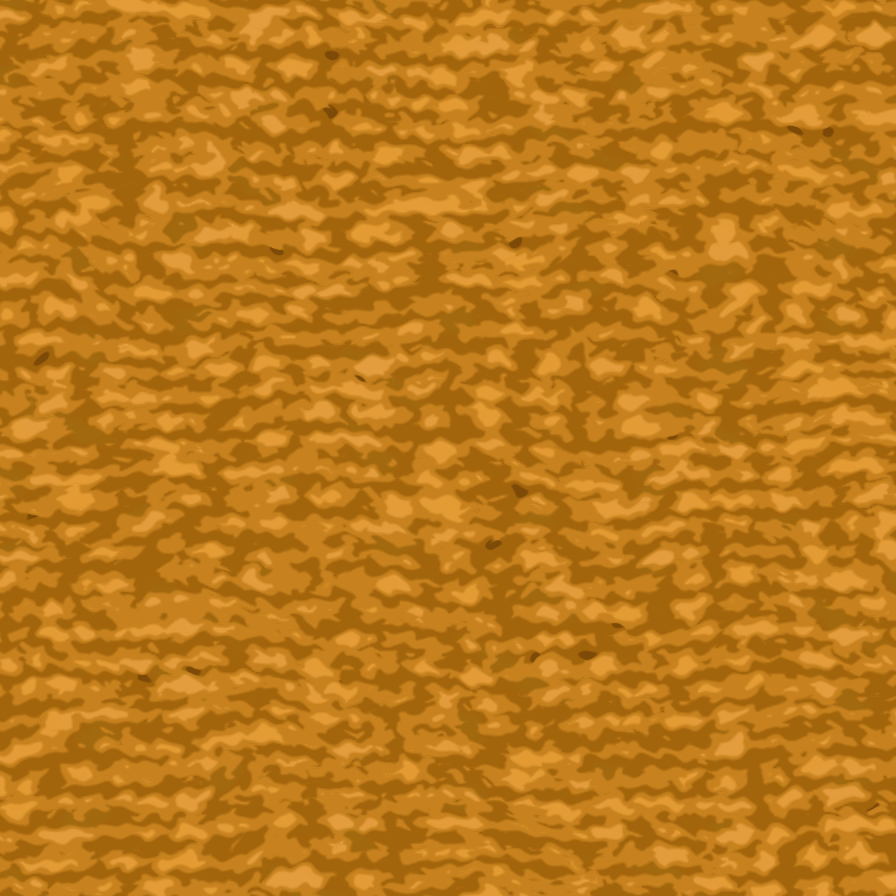
Give the GLSL for this texture, as a Shadertoy shader.

```glsl
// Coarse golden woven cloth in flat tones, with short ragged tufts in rows.

vec4 hash4(vec2 cell) {
    vec4 h = fract(cell.xyxy * vec4(0.1031, 0.1030, 0.0973, 0.1099));
    h += dot(h, h.wzxy + 33.33);
    return fract((h.xxyz + h.yzzw) * h.zywx);
}

// Cellular noise: one stretched, slightly tilted tuft per cell.
float tufts(vec2 p) {
    vec2 home = floor(p);
    float sum = 0.0;
    for (int y = -1; y <= 1; y++) {
        for (int x = -1; x <= 1; x++) {
            vec2 cell = home + vec2(x, y);
            vec4 h = hash4(cell + 71.0);
            vec2 d = p - cell - 0.5 - (h.xy - 0.5) * vec2(0.9, 0.36);
            d.y += d.x * (h.w - 0.5) * 0.4;
            float squeeze = mix(1.8, 4.2, fract(h.w * 7.0 + h.x));
            sum += mix(0.5, 1.15, h.z) * exp(-squeeze * d.x * d.x - 6.9 * d.y * d.y);
        }
    }
    return sum;
}

// Layered sines bend the rows slowly and fray their edges.
vec2 weaveSpace(vec2 uv) {
    vec2 p = uv * vec2(34.0, 33.0);
    p.y += 0.25 * sin(uv.x * 9.0 + 3.0 * sin(uv.y * 5.0));
    p.y += 0.12 * sin(uv.x * 31.0 + uv.y * 13.0);
    p.x += 0.25 * sin(uv.y * 17.0 + 2.0 * sin(uv.x * 7.0));
    vec2 fray = sin(p.yx * vec2(7.3, 6.1) + 2.0 * sin(p * vec2(1.7, 2.3)));
    return p + fray * vec2(0.11, 0.07);
}

// Tufts along the rows, broken by small upright bits and thin flat streaks.
float clothHeight(vec2 p, vec2 uv) {
    float rowStrength = 0.04 + 0.05 * sin(uv.x * 8.0 + 2.0 * sin(uv.y * 6.0));
    float rows = -rowStrength * cos(6.2832 * p.y);
    float bits = 0.45 * tufts(p * vec2(2.3, 1.7) + 40.3);
    float streaks = 0.2 * tufts(p * vec2(1.6, 3.3) + 90.7);
    return tufts(p) + rows + bits + streaks;
}

void mainImage(out vec4 fragColor, in vec2 fragCoord) {
    vec2 uv = fragCoord / iResolution.y;
    vec2 p = weaveSpace(uv);
    float height = clothHeight(p, uv);

    // Edge softness is a fixed fraction of the canvas.
    float slope = length(vec2(dFdx(height), dFdy(height))) * iResolution.y;
    float soft = max(slope * 0.0023, 0.015);

    // Flat tones, with the shadow turning olive in small places.
    float drift = sin(p.x * 0.9 + 2.0 * sin(p.y * 0.7)) * sin(p.y * 1.1 + p.x * 0.4);
    float olive = smoothstep(0.6, 0.9, drift);
    vec3 shadow = vec3(0.64, 0.395, 0.047) + vec3(-0.005, 0.015, 0.01) * olive;
    vec3 thread = vec3(0.78, 0.51, 0.12);
    vec3 highlight = vec3(0.89, 0.61, 0.22) + vec3(0.0, 0.005, 0.025) * drift;

    vec3 color = mix(shadow, thread, smoothstep(-soft, soft, height - 0.82));
    color = mix(color, highlight, smoothstep(-soft, soft, height - 1.36));

    // Rare deep holes in the gaps between rows.
    vec2 gap = p + vec2(0.0, 0.5);
    vec4 h = hash4(floor(gap) + 13.0);
    vec2 d = (fract(gap) - 0.5 - (h.xy - 0.5) * 0.3) / vec2(0.3, 0.2);
    float hole = step(0.98, h.z) * (1.0 - smoothstep(0.7, 1.1, length(d)));
    hole *= 1.0 - smoothstep(0.75, 0.9, height);
    color = mix(color, vec3(0.49, 0.29, 0.03), hole);

    fragColor = vec4(color, 1.0);
}
```
